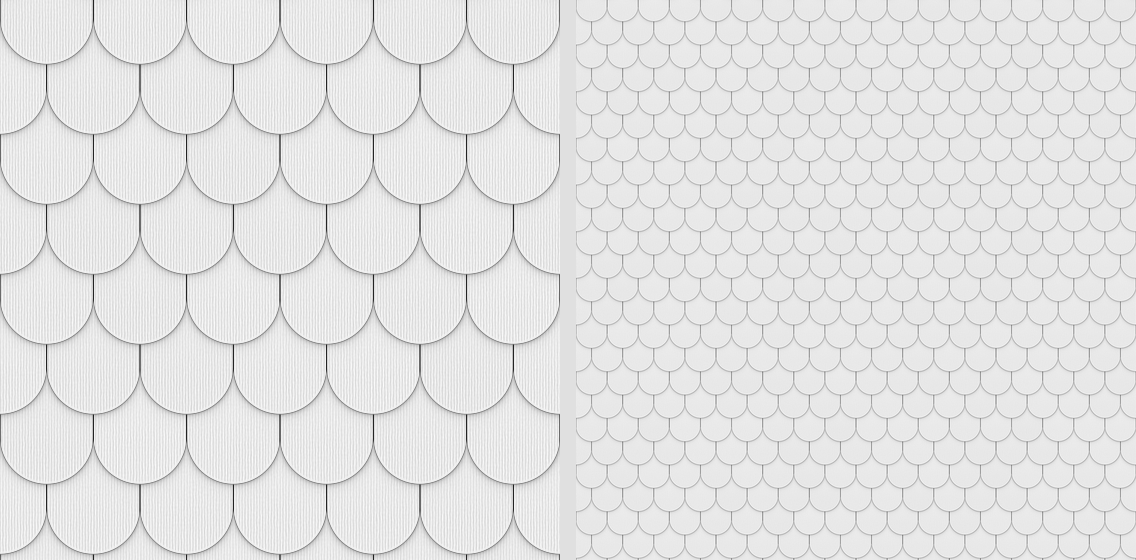
Left, the tile; right, the same tile 3 across and 3 down.
Give the GLSL for this pattern, as a WebGL 1 fragment shader.

```glsl
precision highp float;

uniform vec2 u_resolution;

// Layout, in tile widths
const float COLUMNS = 6.0;
const float ROWS = 8.0;
const float ROW_STEP = 0.75;
const float FIRST_EDGE = 0.0625;
const float RADIUS = 0.5;

// Line half widths
const float OUTLINE_WIDTH = 0.004;
const float JOINT_WIDTH = 0.005;

// Greys
const float FACE_GREY = 0.91;
const float OUTLINE_GREY = 0.5;
const float JOINT_GREY = 0.1;
const float RIM_GREY = 0.95;

// Surface
const float RIBS = 32.0;
const float RIB_DEPTH = 0.054;
const float RIB_WOBBLE = 0.16;
const float GRAIN = 0.025;
const float TILE_VARIATION = 0.008;

// Shadow cast on the row below
const float CONTACT_SHADOW = 0.22;
const float CONTACT_REACH = 0.022;
const float SOFT_SHADOW = 0.05;
const float SOFT_REACH = 0.08;

float hash(vec2 p) {
  vec3 q = fract(vec3(p.xyx) * 0.1031);
  q += dot(q, q.yzx + 33.33);
  return fract((q.x + q.y) * q.z);
}

float cornerSlope(vec2 cell, vec2 offset) {
  float angle = 6.28318 * hash(cell);
  return dot(vec2(cos(angle), sin(angle)), offset);
}

float gradientNoise(vec2 p) {
  vec2 i = floor(p);
  vec2 f = p - i;
  vec2 s = f * f * f * (f * (f * 6.0 - 15.0) + 10.0);
  vec2 e = vec2(1.0, 0.0);
  float low = mix(cornerSlope(i, f), cornerSlope(i + e.xy, f - e.xy), s.x);
  float high = mix(cornerSlope(i + e.yx, f - e.yx), cornerSlope(i + e.xx, f - e.xx), s.x);
  return mix(low, high, s.y);
}

// Ribbed face; id is wrapped, so the surface repeats with the canvas
float tileFace(vec2 local, vec2 id) {
  float seed = hash(id + 7.0);
  vec2 p = local + 3.0 + 11.0 * id;
  float wobble = RIB_WOBBLE * gradientNoise(p * vec2(17.0, 13.0));
  float ridge = sin(6.28318 * (local.x * RIBS + wobble + seed));
  float wear = 1.0 + 0.6 * gradientNoise(p * vec2(23.0, 9.0));
  float fade = smoothstep(0.3, 1.1, local.y);
  float grey = FACE_GREY + 0.02 * fade + TILE_VARIATION * (seed - 0.5);
  grey += RIB_DEPTH * ridge * wear * mix(1.0, 0.45, fade);
  return grey + GRAIN * gradientNoise(p * vec2(61.0, 37.0));
}

// Solid inside the half width, softened by about one pixel
float stroke(float d, float halfWidth, float pixel) {
  return 1.0 - smoothstep(halfWidth - 0.5 * pixel, halfWidth + 0.6 * pixel, abs(d));
}

void main() {
  vec2 p = gl_FragCoord.xy / u_resolution * vec2(COLUMNS, ROWS * ROW_STEP);
  float pixel = COLUMNS / min(u_resolution.x, u_resolution.y);
  float band = floor((p.y - FIRST_EDGE) / ROW_STEP);
  float grey = FACE_GREY;

  // Paint overlapping rows from the lowest layer up
  for (int layer = -1; layer <= 1; layer++) {
    float row = band + float(layer);
    float across = p.x + 0.5 * mod(row + 1.0, 2.0);
    vec2 local = vec2(fract(across) - 0.5, p.y - FIRST_EDGE - row * ROW_STEP);
    vec2 id = vec2(mod(floor(across), COLUMNS), mod(row, ROWS));

    // Straight sides above a half circle
    vec2 fromCentre = vec2(local.x, min(local.y - RADIUS, 0.0));
    float d = length(fromCentre) - RADIUS;
    float outside = max(d, 0.0);
    float downward = clamp(-fromCentre.y / RADIUS, 0.0, 1.0);

    // Shadow
    grey *= 1.0 - CONTACT_SHADOW * exp(-outside / CONTACT_REACH)
                - SOFT_SHADOW * exp(-outside / SOFT_REACH);

    // Face with a pale rim along the rounded end
    float face = tileFace(local, id);
    float rim = smoothstep(-0.035, -0.02, d) * smoothstep(0.0, 0.4, downward);
    face = mix(face, RIM_GREY, 0.75 * rim);
    grey = mix(grey, face, 1.0 - smoothstep(-0.5 * pixel, 0.5 * pixel, d));

    // Edge and upright joint
    grey = mix(grey, OUTLINE_GREY, 0.9 * stroke(d, OUTLINE_WIDTH, pixel));
    float upright = smoothstep(0.42, 0.49, local.y);
    grey = mix(grey, JOINT_GREY, upright * stroke(d, JOINT_WIDTH, pixel));
  }

  gl_FragColor = vec4(vec3(clamp(grey, 0.0, 1.0)), 1.0);
}
```
